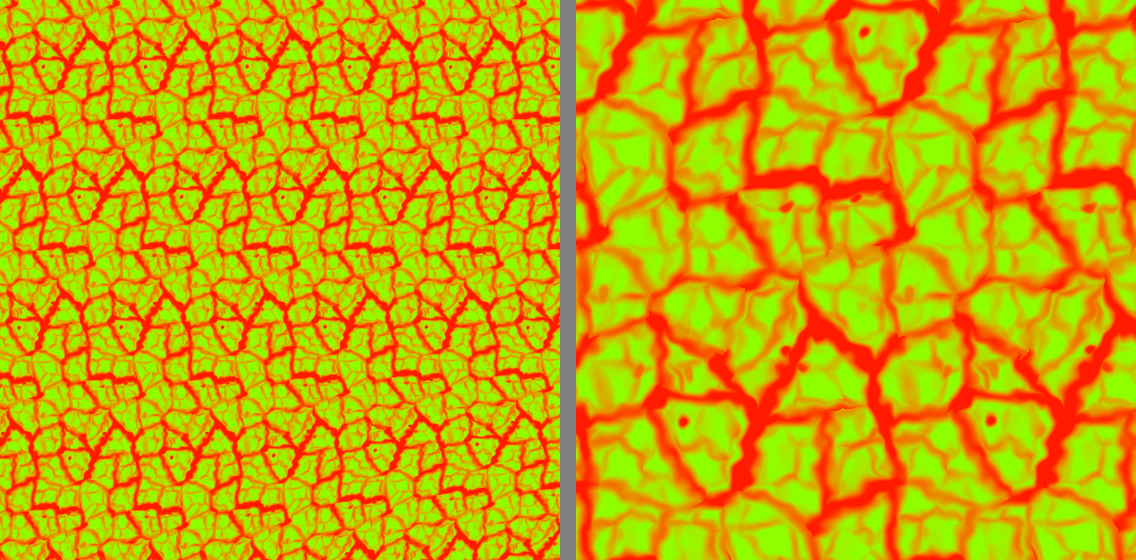
Left: the whole. Right: its middle third, enlarged.
Give the GLSL for this texture, as a three.js fragment shader.

```glsl
// Red and orange cracked-cell net on lime, repeated 5.5 times across and 4.3 up.
// Wrapped Voronoi walls at two scales are bent by noise; every row of repeats
// slides half a tile sideways, with a slow drift and small wear between repeats.

#define REPEATS vec2(5.5, 4.3)
#define TILE_CELLS vec2(4.0, 5.0)
#define ROW_DRIFT 0.08
#define JITTER 0.84
#define STAGGER 0.2
#define WALL_WIDTH 0.185
#define VEIN_WIDTH 0.22
#define VEIN_STRENGTH 0.42
#define BEND 0.15
#define RAGGED 0.13
#define WEAR 0.07
#define MOTTLE 0.24

varying vec2 vUv;

vec2 hash2(vec2 p) {
  vec3 q = fract(p.xyx * vec3(0.1031, 0.1030, 0.0973));
  q += dot(q, q.yzx + 33.33);
  return fract((q.xx + q.yz) * q.zy);
}

// Random pair that repeats with the tile; k is the subdivision of the cell grid
vec2 seed(vec2 id, float k) {
  vec2 period = TILE_CELLS * k;
  float row = floor((id.y + 0.5) / period.y);
  id.x -= 0.5 * period.x * row;
  id = floor(mod(id + 0.5, period));
  return hash2(id + 23.0 * k + 7.0);
}

// Cell centre, with alternate rows of the tile staggered
vec2 site(vec2 id, float k) {
  float rowInTile = floor(mod(id.y + 0.5, TILE_CELLS.y * k));
  float side = 2.0 * mod(rowInTile, 2.0) - 1.0;
  return id + 0.5 + JITTER * (seed(id, k) - 0.5) + vec2(STAGGER * side, 0.0);
}

// Smooth noise pair wrapped like the cells
vec2 tileNoise(vec2 p, float k) {
  p *= k;
  vec2 id = floor(p), f = fract(p);
  f = f * f * (3.0 - 2.0 * f);
  vec2 low = mix(seed(id, k), seed(id + vec2(1.0, 0.0), k), f.x);
  vec2 high = mix(seed(id + vec2(0.0, 1.0), k), seed(id + 1.0, k), f.x);
  return mix(low, high, f.y);
}

// Smooth noise pair that never repeats
vec2 freeNoise(vec2 p) {
  vec2 id = floor(p), f = fract(p);
  f = f * f * (3.0 - 2.0 * f);
  vec2 low = mix(hash2(id), hash2(id + vec2(1.0, 0.0)), f.x);
  vec2 high = mix(hash2(id + vec2(0.0, 1.0)), hash2(id + 1.0), f.x);
  return mix(low, high, f.y);
}

// Wall strength; core returns the distance to the cell centre and the cell's seed
float cellWalls(vec2 p, float k, float width, out vec2 core) {
  p *= k;
  vec2 base = floor(p), nearId = base, toNear = vec2(0.0);
  float best = 9.0;
  for (int y = -2; y <= 2; y++) {
    for (int x = -2; x <= 2; x++) {
      vec2 id = base + vec2(float(x), float(y));
      vec2 toSite = site(id, k) - p;
      float d = dot(toSite, toSite);
      if (d < best) { best = d; nearId = id; toNear = toSite; }
    }
  }
  vec2 own = seed(nearId, k);
  core = vec2(sqrt(best), own.y);

  float wall = 0.0;
  for (int y = -2; y <= 2; y++) {
    for (int x = -2; x <= 2; x++) {
      vec2 id = nearId + vec2(float(x), float(y));
      vec2 toSite = site(id, k) - p;
      vec2 gap = toSite - toNear;
      if (dot(gap, gap) > 0.0001) {
        float d = dot(0.5 * (toSite + toNear), normalize(gap));
        float strength = mix(0.4, 1.25, fract(own.x + seed(id, k).x));
        float reach = width * (0.5 + 0.6 * strength);
        wall = max(wall, strength * (1.0 - smoothstep(0.0, reach, d)));
      }
    }
  }
  return wall;
}

// Lime at 0, through ochre and orange, to red at 1
vec3 heatColor(float heat) {
  float green = mix(1.0, 0.1, clamp(heat, 0.0, 1.0));
  return vec3(1.0 - 0.44 * pow(green, 2.6), green, 0.0);
}

void main() {
  // Slanted rows, lifted slightly toward the lower right
  vec2 tile = vUv * REPEATS;
  tile.y -= 0.2 * smoothstep(0.35, 1.0, vUv.x) * (1.0 - smoothstep(0.0, 0.45, vUv.y));
  tile.x -= ROW_DRIFT * tile.y + 0.05 * sin(tile.y * 2.1);
  vec2 p = tile * TILE_CELLS;

  // Ragged bends, plus wear that differs from one repeat to the next
  vec2 bent = p + BEND * (tileNoise(p, 2.0) - 0.5) + RAGGED * (tileNoise(p, 6.0) - 0.5);
  bent += WEAR * (freeNoise(p * 1.7) - 0.5);

  // Main walls and finer veins inside the cells
  vec2 core, veinCore;
  float patchiness = tileNoise(p, 1.0).x;
  float heat = cellWalls(bent, 1.0, WALL_WIDTH, core) * mix(0.75, 1.25, patchiness);
  float veins = cellWalls(bent + 0.37, 2.0, VEIN_WIDTH, veinCore);
  heat = max(heat, veins * VEIN_STRENGTH * mix(0.4, 1.5, tileNoise(p, 3.0).y));

  // Dark spots at the centre of some cells
  float spot = 1.0 - smoothstep(0.04, 0.15, core.x);
  heat = max(heat, spot * smoothstep(0.35, 0.8, core.y));

  // Mottling and faint wear
  heat += MOTTLE * (tileNoise(p, 5.0).x - 0.5) + WEAR * (freeNoise(p * 4.0).x - 0.5);
  gl_FragColor = vec4(heatColor(heat), 1.0);
}
```
